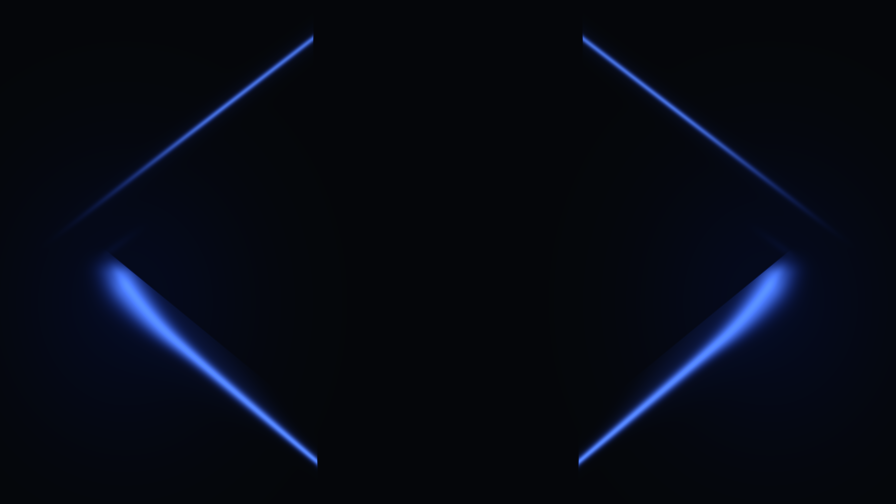
Reproduce this background procedurally as a Shadertoy shader.

```glsl
// Two mirrored pairs of blue light blades on a near-black field.
// Each blade is a Gaussian beam in its own frame; the lower one flares,
// bends and is cut by a hard edge. Broad Gaussians add the ambient haze.

// Positions: x is distance from the centre line, y is height (canvas height = 1).
const vec2 UPPER_TIP = vec2(0.267, 0.924);
const vec2 UPPER_END = vec2(0.815, 0.502);
const vec2 LOWER_TIP = vec2(0.259, 0.083);
const vec2 LOWER_AIM = vec2(0.542, 0.322);
const vec2 APEX = vec2(0.674, 0.500);
const vec2 EDGE_NORMAL = vec2(0.634, -0.773);
const vec2 STREAK_DIR = vec2(-0.813, 0.582);
const vec2 HAZE_CENTER = vec2(0.640, 0.400);

const float UPPER_WIDTH = 0.0043;
const float LOWER_WIDTH = 0.0048;
const float FLARE_WIDTH = 0.026;
const float BEND_START = 0.37;
const float BEND_AMOUNT = 0.85;

const vec3 BACKGROUND = vec3(0.018, 0.025, 0.038);
const vec3 HAZE = vec3(0.000, 0.014, 0.078);
const vec3 DEEP_BLUE = vec3(0.08, 0.19, 0.68);
const vec3 HOT_BLUE = vec3(0.22, 0.29, 0.25);

float bell(float d, float width) {
    return exp(-d * d / (2.0 * width * width));
}

// Returns (distance along, signed distance across) a ray.
vec2 beamFrame(vec2 p, vec2 start, vec2 dir) {
    vec2 q = p - start;
    return vec2(dot(q, dir), dot(q, vec2(-dir.y, dir.x)));
}

// Thin straight blade, fading toward its outer end.
float upperBlade(vec2 p, float pixel) {
    vec2 f = beamFrame(p, UPPER_TIP, normalize(UPPER_END - UPPER_TIP));
    float reach = length(UPPER_END - UPPER_TIP);
    float fade = 1.0 - smoothstep(0.30, 1.01, f.x / reach);
    float cut = smoothstep(-pixel, pixel, p.x - UPPER_TIP.x);
    float core = 0.82 * bell(f.y, UPPER_WIDTH);
    float halo = 0.09 * bell(f.y, 0.015);
    return (core + halo) * fade * cut;
}

// Blade that widens and curls toward the apex.
float lowerBlade(vec2 p, float pixel) {
    vec2 f = beamFrame(p, LOWER_TIP, normalize(LOWER_AIM - LOWER_TIP));
    float past = max(f.x - BEND_START, 0.0);
    float across = f.y - BEND_AMOUNT * past * past;
    float flare = smoothstep(0.22, 0.56, f.x);
    float width = LOWER_WIDTH + 0.006 * clamp(f.x / 0.4, 0.0, 1.0);
    width = mix(width, FLARE_WIDTH, flare * flare);
    float inner = smoothstep(-0.01, 0.01, across);
    float core = 0.90 * bell(across, width);
    float halo = mix(0.06, 0.22, inner) * bell(across, 0.010 + 0.045 * smoothstep(0.0, 0.5, f.x));
    float fade = 1.0 - smoothstep(0.51, 0.635, f.x);
    float top = 1.0 - smoothstep(0.455, 0.515, p.y);
    float cut = smoothstep(-pixel, pixel, p.x - LOWER_TIP.x);
    float edge = smoothstep(-pixel, pixel, dot(p - APEX, EDGE_NORMAL));
    return (core + halo) * fade * top * cut * edge;
}

// Faint reflection rising from the apex.
float apexStreak(vec2 p) {
    vec2 f = beamFrame(p, APEX, STREAK_DIR);
    float span = smoothstep(-0.03, 0.01, f.x) * (1.0 - smoothstep(0.0, 0.11, f.x));
    return 0.08 * bell(f.y, 0.006) * span;
}

void mainImage(out vec4 fragColor, in vec2 fragCoord) {
    float pixel = 1.0 / iResolution.y;
    vec2 p = fragCoord * pixel;
    p.x = abs(p.x - 0.5 * iResolution.x * pixel);

    // Ambient field
    vec2 h = (p - HAZE_CENTER) / vec2(0.17, 0.20);
    vec3 color = BACKGROUND + HAZE * exp(-0.5 * dot(h, h));

    // Light blades: blue at low intensity, paler in the hot core
    float light = upperBlade(p, pixel) + lowerBlade(p, pixel) + apexStreak(p);
    color += DEEP_BLUE * light + HOT_BLUE * light * light;

    fragColor = vec4(clamp(color, 0.0, 1.0), 1.0);
}
```
